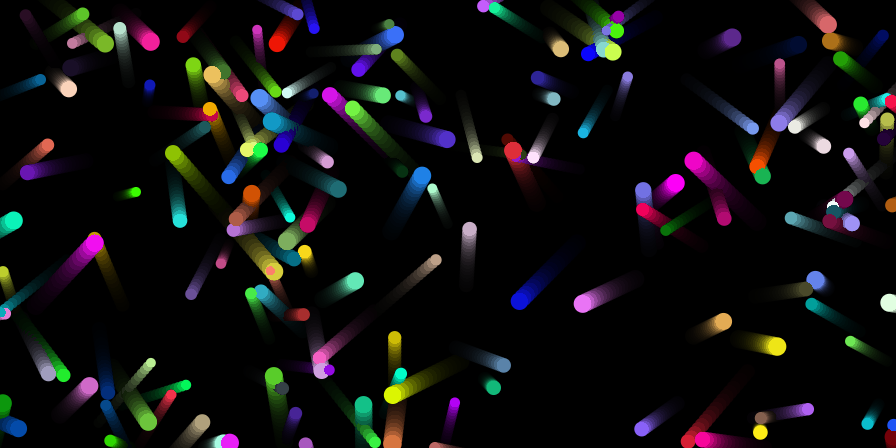
Give the GLSL for this background, as a Shadertoy shader.

```glsl
// Scattered coloured discs on black, each dragging a fading trail.
// A trail is a row of older copies of its disc, dimmer with every step;
// discs gather in loose groups, and the freshest copy is shown on top.

#define BALL_COUNT 180
#define GROUP_SIZE 6u
#define GROUP_SPREAD 0.42
#define TRAIL_STEPS 18
#define TRAIL_FADE 0.80
#define MAX_STEP 0.0092
#define MIN_RADIUS 0.0110
#define MAX_RADIUS 0.0208
#define VIVIDNESS 0.6
#define BACKGROUND vec3(0.0)
#define SEED 17u

// Integer hash: three random values in 0..1 for a ball and a channel.
vec3 hash3(uint ball, uint channel)
{
    uvec3 v = uvec3(ball, channel, SEED) * 1664525u + 1013904223u;
    v.x += v.y * v.z; v.y += v.z * v.x; v.z += v.x * v.y;
    v ^= v >> 16u;
    v.x += v.y * v.z; v.y += v.z * v.x; v.z += v.x * v.y;
    return vec3(v >> 8u) / 16777216.0;
}

// Random colour, its channels pushed towards dark and bright.
vec3 ballColor(uint ball)
{
    vec3 c = hash3(ball, 2u);
    return mix(c, smoothstep(0.0, 1.0, c), VIVIDNESS);
}

// Brightness of the newest copy covering the offset from the head.
float trailFreshness(vec2 offset, vec2 stride, float radius, float pixel)
{
    float freshness = 0.0;
    float fade = 1.0;
    for (int k = 0; k < TRAIL_STEPS; k++)
    {
        float edge = length(offset + stride * float(k)) - radius;
        float coverage = clamp(0.5 - edge / pixel, 0.0, 1.0);
        freshness = max(freshness, fade * coverage);
        fade *= TRAIL_FADE;
    }
    return freshness;
}

void mainImage(out vec4 fragColor, in vec2 fragCoord)
{
    // Canvas height is one unit.
    float pixel = 1.0 / iResolution.y;
    float aspect = iResolution.x * pixel;
    vec2 canvas = vec2(aspect, 1.0);
    vec2 p = fragCoord * pixel;

    vec3 color = BACKGROUND;
    float newest = 0.0;

    for (uint i = 0u; i < uint(BALL_COUNT); i++)
    {
        // Scatter the ball around its group, wrapping at the canvas edges.
        vec3 place = hash3(i, 0u);
        vec2 group = hash3(i / GROUP_SIZE, 3u).xy * canvas;
        vec2 head = mod(group + (place.xy - 0.5) * GROUP_SPREAD, canvas);
        vec2 offset = p - head;
        float radius = mix(MIN_RADIUS, MAX_RADIUS, place.z);

        // Skip balls whose whole trail is out of reach.
        float reach = radius + pixel + 1.42 * MAX_STEP * float(TRAIL_STEPS);
        if (dot(offset, offset) > reach * reach) continue;

        vec2 stride = (hash3(i, 1u).xy * 2.0 - 1.0) * MAX_STEP;
        float freshness = trailFreshness(offset, stride, radius, pixel);
        if (freshness > 0.0 && freshness >= newest)
        {
            newest = freshness;
            color = mix(BACKGROUND, ballColor(i), freshness);
        }
    }

    fragColor = vec4(color, 1.0);
}
```
